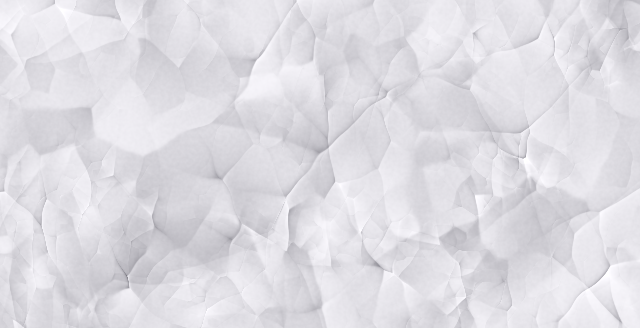
A Shadertoy shader for this texture:

```glsl
const vec3 PAPER = vec3(0.872, 0.866, 0.889);
const vec2 LIGHT = vec2(-0.8, 0.6);

vec2 hash2(vec2 cell) {
    vec3 q = fract(cell.xyx * vec3(0.1031, 0.1030, 0.0973));
    q += dot(q, q.yzx + 33.33);
    return fract((q.xx + q.yz) * q.zy);
}

vec2 direction(float turn) {
    float angle = 6.2832 * turn;
    return vec2(cos(angle), sin(angle));
}

float cornerSlope(vec2 cell, vec2 offset) {
    return dot(direction(hash2(cell).x), offset);
}

float gradientNoise(vec2 p) {
    vec2 i = floor(p), f = p - i;
    vec2 u = f * f * f * (f * (f * 6.0 - 15.0) + 10.0);
    vec2 e = vec2(1.0, 0.0);
    float low = mix(cornerSlope(i, f), cornerSlope(i + e.xy, f - e.xy), u.x);
    float high = mix(cornerSlope(i + e.yx, f - e.yx), cornerSlope(i + e.xx, f - e.xx), u.x);
    return mix(low, high, u.y);
}

float fbm(vec2 p, int octaves) {
    float sum = 0.0, gain = 1.0;
    for (int i = 0; i < octaves; i++) {
        sum += gain * gradientNoise(p);
        p = mat2(1.6, 1.2, -1.2, 1.6) * p + 7.3;
        gain *= 0.5;
    }
    return sum;
}

vec2 warp(vec2 p, float scale, float amount) {
    return p + amount * vec2(gradientNoise(p * scale + 3.7), gradientNoise(p * scale + 41.2));
}

// Shade of curved facets; folds get a lit side and a shaded side, strongest where they meet
float facets(vec2 p, float turn, float frequency, float stretch, float sharpness, float lipGain) {
    vec2 along = direction(turn);
    mat2 axes = mat2(along, vec2(-along.y, along.x));
    vec2 q = frequency * (p * axes) * vec2(1.0 / stretch, stretch) + 31.0 * turn + frequency;
    vec2 light = LIGHT * axes;
    vec2 home = floor(q);
    vec2 blend = vec2(0.0);
    float total = 0.0, nearest = 9.0, second = 9.0, third = 9.0;
    for (int y = -1; y <= 1; y++) {
        for (int x = -1; x <= 1; x++) {
            vec2 cell = home + vec2(x, y);
            vec2 delta = q - cell - 0.05 - 0.9 * hash2(cell);
            vec2 rnd = hash2(cell + 57.0);
            float d = dot(delta, delta);
            // Weights are kept relative to the nearest facet so far
            float rescale = exp(-sharpness * max(nearest - d, 0.0));
            blend *= rescale;
            total *= rescale;
            third = min(third, max(second, d));
            second = min(second, max(nearest, d));
            nearest = min(nearest, d);
            float weight = exp(-sharpness * (d - nearest));
            float tilt = 0.8 * (rnd.x - 0.5) + 1.2 * dot(delta, direction(rnd.y));
            blend += weight * vec2(tilt, dot(delta, light));
            total += weight;
        }
    }
    blend /= total;
    // Ridges turn into valleys smoothly, so folds fade out along their length
    float ridge = clamp(2.6 * gradientNoise(q * 0.6 + 9.0) + 0.2, -1.0, 1.0);
    float edge = second - nearest;
    float fold = 0.8 * exp(-5.0 * edge) + 0.7 * exp(-18.0 * edge);
    float meeting = 0.6 + 1.4 * exp(-5.0 * (third - nearest));
    float lip = 1.2 * ridge * blend.y - 0.07 * abs(ridge);
    return blend.x + lipGain * lip * fold * meeting;
}

float shadePaper(vec2 p) {
    // Folds wander a little, and fade between crisp and soft
    vec2 bent = warp(warp(p, 2.1, 0.09), 13.0, 0.012);
    float crisp = smoothstep(-0.35, 0.3, gradientNoise(p * 4.3 + 19.0));
    float sharpness = mix(16.0, 85.0, crisp);
    float pinch = smoothstep(-0.35, 0.35, gradientNoise(p * 5.2 + 8.0));
    float crowded = smoothstep(-0.4, 0.3, gradientNoise(p * 2.4 + 63.0));

    // Broad sheets and long creases first, then smaller crumples
    float shade = 0.032 * facets(bent, 0.16, 1.8, 1.25, 220.0, 2.2);
    shade += 0.056 * facets(bent, 0.09, 3.5, 1.3, sharpness * 1.6, 2.2);
    shade += 0.066 * mix(0.4, 1.1, crowded)
           * facets(bent, 0.31, 6.4, 1.4, sharpness * 1.2, 2.2);
    shade += 0.064 * mix(0.15, 1.0, crowded) * mix(0.25, 1.0, pinch)
           * facets(bent, 0.19, 11.5, 1.4, sharpness, 2.0);
    shade += 0.034 * crowded * pinch * facets(bent, 0.43, 21.0, 1.3, 40.0, 1.2);

    // Gentle undulation and fibre
    shade += 0.024 * fbm(p * 3.0 + 15.0, 3);
    shade += 0.019 * fbm(p * 80.0, 2);
    return shade + 0.010;
}

void mainImage(out vec4 fragColor, in vec2 fragCoord) {
    vec2 p = fragCoord / iResolution.y;
    float shade = shadePaper(p);
    // Highlights level off while shadows stay deep
    shade /= 1.0 + 3.5 * max(shade, 0.0);
    fragColor = vec4(clamp(PAPER + shade * vec3(1.03, 1.03, 1.0), 0.0, 1.0), 1.0);
}
```
